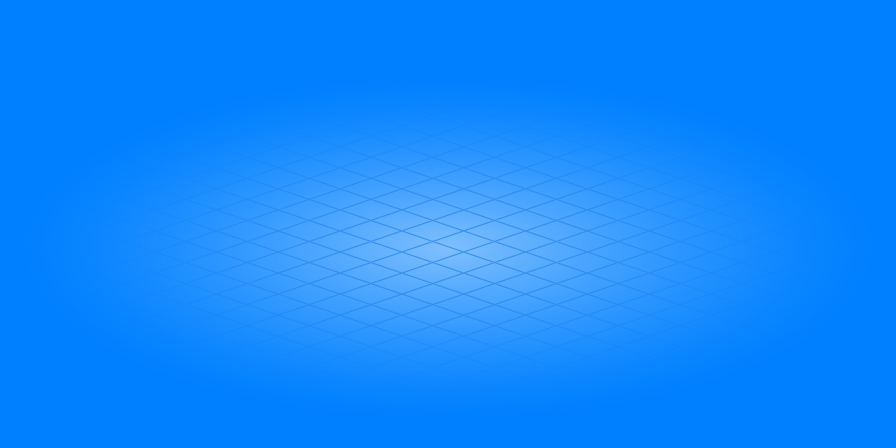
Give the GLSL for this background, as a Shadertoy shader.

```glsl
// A soft elliptical glow on a flat blue ground, overlaid with a thin lattice
// of flattened diamonds. Two families of slanted lines repeat with fract, and
// both the glow and the lattice fade with the same elliptical radius.

// Box-filtered coverage of lines that lie at every whole number of phase
float lineCoverage(float phase, float density, float halfWidth, float pixel) {
    float dist = abs(fract(phase + 0.5) - 0.5) / density;
    float outer = clamp(dist + 0.5 * pixel, -halfWidth, halfWidth);
    float inner = clamp(dist - 0.5 * pixel, -halfWidth, halfWidth);
    return (outer - inner) / pixel;
}

void mainImage(out vec4 fragColor, in vec2 fragCoord) {
    // Canvas units: height is one
    float pixel = 1.0 / iResolution.y;
    vec2 pos = fragCoord * pixel;
    float aspect = iResolution.x * pixel;

    // Elliptical glow, slightly below the middle
    vec2 glowCenter = vec2(0.5 * aspect, 0.447);
    float radius = length((pos - glowCenter) / vec2(0.482 * aspect, 0.385));
    float glow = pow(max(1.0 - radius, 0.0), 1.4);
    vec3 color = mix(vec3(0.0, 0.502, 1.0), vec3(0.5, 0.75, 1.0), glow);

    // Diamond lattice, anchored on one crossing
    vec2 cellsPerUnit = 1.0 / vec2(0.138, 0.047);
    vec2 cell = (pos - vec2(0.5 * aspect - 0.034, 0.461)) * cellsPerUnit;
    float density = length(cellsPerUnit);
    float rising = lineCoverage(cell.x - cell.y, density, 0.0013, pixel);
    float falling = lineCoverage(cell.x + cell.y, density, 0.0013, pixel);
    float lattice = max(rising, falling);

    // Lines are strongest in the bright core
    float lineFade = 0.6 * (1.0 - smoothstep(0.0, 1.1, radius));
    color = mix(color, vec3(0.08, 0.46, 0.88), lattice * lineFade);

    fragColor = vec4(color, 1.0);
}
```
